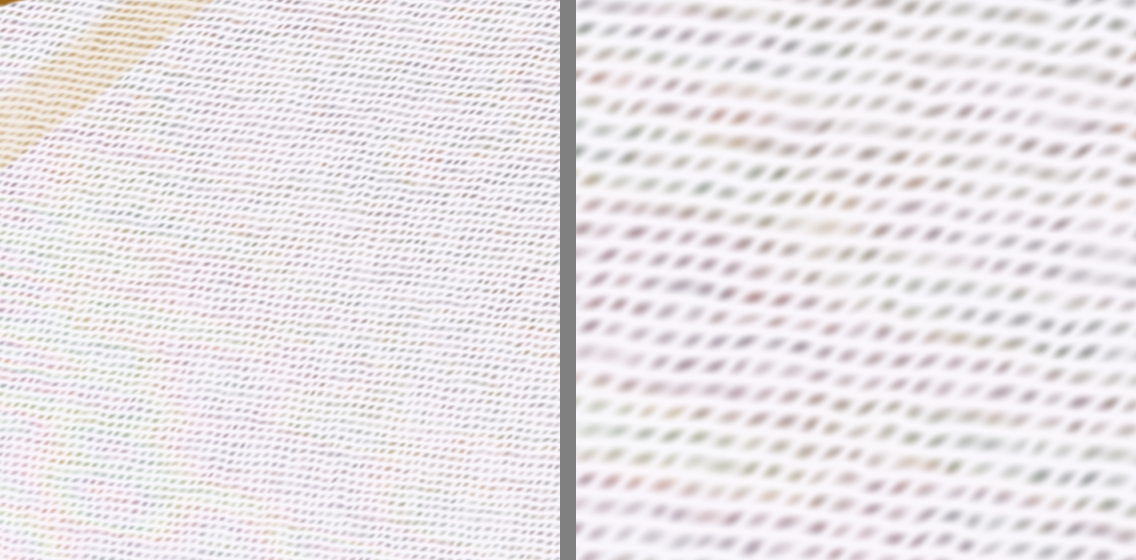
Left, the full canvas; right, a detail of the centre.
Reproduce this texture procedurally as a WebGL 1 fragment shader.

```glsl
precision highp float;
// Pale open-weave cloth: slanted holes between white threads, in gently tilted rows.
// Cosine profiles shape the holes; value noise varies their place, weight and tint.
// A tan strip crosses the upper left, and pastel fringes fade in at the lower left.

uniform vec2 u_resolution;

#define ROWS 66.0
#define COLS 63.0
#define ROW_TILT 0.10
#define HOLE_SHEAR 0.55
#define HOLE_DEPTH 0.90
#define FRINGE 0.030
#define THREAD_COLOR vec3(0.980, 0.970, 0.990)
#define HOLE_COLOR vec3(0.670, 0.650, 0.670)
#define WARM_COLOR vec3(0.760, 0.640, 0.570)
#define TAN_COLOR vec3(0.750, 0.630, 0.460)
#define CORNER_COLOR vec3(0.600, 0.400, 0.100)

const float TAU = 6.28318;

float hash(vec2 p) {
    p = fract(p * vec2(0.1031, 0.1137));
    p += dot(p, p.yx + 33.33);
    return fract((p.x + p.y) * p.x * 7.31);
}

float noise(vec2 p) {
    vec2 cell = floor(p);
    vec2 f = fract(p);
    f = f * f * (3.0 - 2.0 * f);
    float low = mix(hash(cell), hash(cell + vec2(1.0, 0.0)), f.x);
    float high = mix(hash(cell + vec2(0.0, 1.0)), hash(cell + vec2(1.0, 1.0)), f.x);
    return mix(low, high, f.y);
}

// Raised cosine: 1 at the centre of each unit cell, 0 at its edges.
float bump(float x) {
    return 0.5 - 0.5 * cos(TAU * x);
}

// Thread coordinates: rows fall to the right, columns lean more toward the top.
vec2 weaveCoords(vec2 p) {
    float sway = 0.004 * (noise(p * 5.0 + 20.0) - 0.5);
    float lean = p.y * (0.10 + 0.14 * p.y);
    float row = p.y + ROW_TILT * p.x + 0.012 * p.x * (1.0 - p.x) + sway;
    vec2 w = vec2(p.x - lean + sway, row) * vec2(COLS, ROWS) + 100.0;
    w.y += 0.30 * (noise(w * vec2(0.70, 0.45)) - 0.5);
    return w;
}

// Diagonal strip of folded cloth at the upper left.
float stripMask(vec2 p) {
    float across = p.y - 0.80 * p.x + 0.012 * (noise(p * 12.0) - 0.5);
    return smoothstep(0.685, 0.700, across) * (1.0 - smoothstep(0.800, 0.845, across));
}

// Hole darkness; separation runs from 0 (joined along the row) to 1 (distinct).
float holeShape(vec2 w, float separation) {
    float localY = fract(w.y) - 0.5;
    float jitter = 0.40 * (noise(vec2(w.x * 0.6, floor(w.y) + 70.0)) - 0.5);
    float along = bump(w.x + jitter - HOLE_SHEAR * localY);
    return bump(w.y) * mix(0.65, along, separation);
}

void main() {
    vec2 p = gl_FragCoord.xy / u_resolution;
    vec2 w = weaveCoords(p);
    float row = floor(w.y);
    float strip = stripMask(p);

    // Uneven yarn: some stretches join, some holes close up.
    float joined = smoothstep(0.50, 0.95, noise(vec2(w.x * 0.40, row + 40.0)));
    float separation = (0.84 - 0.42 * joined) * (1.0 - 0.40 * strip);
    float weight = 0.55 + 0.75 * noise(vec2(w.x * 0.9, row));
    weight *= 0.92 + 0.16 * noise(p * 9.0);

    // The weave softens toward the lower left.
    float clarity = smoothstep(-0.15, 0.90, 0.35 * p.x + 0.75 * p.y);
    float hole = holeShape(w, separation) * weight * HOLE_DEPTH;
    hole *= mix(0.55, 1.0, clarity);

    // Scattered warm stains and the strip colour the holes.
    float stain = smoothstep(0.55, 0.90, noise(vec2(w.x * 0.40, row * 0.7 + 9.0)));
    stain *= 0.35 + 0.65 * noise(p * 7.0 + 3.0);
    vec3 holeColor = mix(HOLE_COLOR, WARM_COLOR, 0.75 * stain);
    holeColor = mix(holeColor, TAN_COLOR, strip);
    vec3 threadColor = mix(THREAD_COLOR, vec3(0.955, 0.925, 0.890), 0.80 * strip);
    vec3 color = mix(threadColor, holeColor, clamp(hole, 0.0, 1.0));

    // Pastel fringes stretched along the rows, over a faint warm cast.
    float phase = 1.6 * noise(vec2(p.x * 5.0, (p.y + 0.25 * p.x) * 24.0));
    vec3 hue = cos(TAU * (phase + vec3(0.0, 0.33, 0.67)));
    float fringe = 1.0 - 0.75 * smoothstep(0.10, 0.85, 0.7 * p.x + 0.6 * p.y);
    fringe *= 1.0 - strip;
    color += FRINGE * fringe * (0.20 + 2.0 * hole) * hue;
    color -= fringe * (0.008 + 0.10 * hole) * vec3(0.1, 0.3, 0.8);

    // Bare corner beyond the edge of the cloth.
    float corner = smoothstep(0.984, 0.994, p.y - 0.28 * p.x);
    color = mix(color, CORNER_COLOR, corner);

    gl_FragColor = vec4(clamp(color, 0.0, 1.0), 1.0);
}
```
